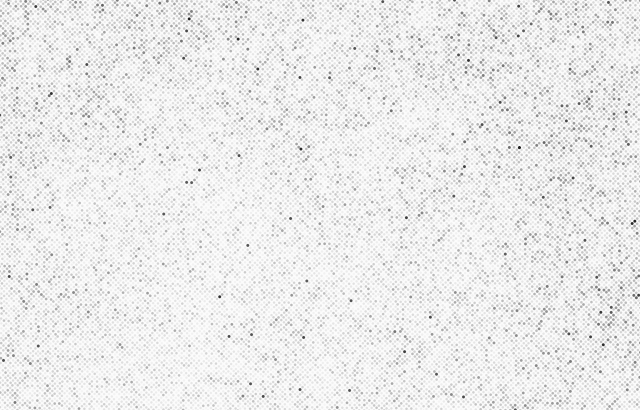
Reproduce this texture procedurally as a Shadertoy shader.

```glsl
const float DOTS_PER_HEIGHT = 117.0;  // halftone cells along the canvas height
const float SCREEN_ANGLE = 0.80;      // radians
const float DOT_RADIUS = 0.35;        // in cells, at half strength
const float DOT_SOFTNESS = 0.20;      // half width of the dot edge, in cells
const float DOT_JITTER = 0.09;
const float INK_MEDIAN = 0.130;
const float INK_SPREAD = 0.50;        // log spread from dot to dot
const float CLUMP_SCALE = 24.0;       // small patches per canvas height
const float CLUMP_AMOUNT = 0.55;
const float CLOUD_SCALE = 4.5;        // wide patches per canvas height
const float CLOUD_AMOUNT = 0.45;
const vec2 PALE_CENTRE = vec2(0.60, 0.26);
const float PALE_FALLOFF = 0.55;
const float SPECK_CHANCE = 0.0025;
const float SPECK_INK = 0.60;
const vec3 PAPER = vec3(0.987);

// Two uniform random values per lattice point
vec2 hash2(vec2 p) {
    uvec2 v = uvec2(ivec2(p) + 4096);
    v = v * 1664525u + 1013904223u;
    v.x += v.y * 1664525u;
    v.y += v.x * 1664525u;
    v ^= v >> 16u;
    v.x += v.y * 1664525u;
    v.y += v.x * 1664525u;
    v ^= v >> 16u;
    return vec2(v & 0xffffu) / 65535.0;
}

float cornerSlope(vec2 corner, vec2 offset) {
    float angle = 6.28318 * hash2(corner).x;
    return dot(vec2(cos(angle), sin(angle)), offset);
}

float gradientNoise(vec2 p) {
    vec2 i = floor(p), f = p - i;
    vec2 w = f * f * f * (f * (f * 6.0 - 15.0) + 10.0);
    vec2 e = vec2(1.0, 0.0);
    float low = mix(cornerSlope(i, f), cornerSlope(i + e, f - e), w.x);
    float high = mix(cornerSlope(i + e.yx, f - e.yx), cornerSlope(i + 1.0, f - 1.0), w.x);
    return mix(low, high, w.y);
}

mat2 rotation(float angle) {
    float c = cos(angle), s = sin(angle);
    return mat2(c, s, -s, c);
}

// Log of the local ink strength: clouds, clumps and one pale region
float tone(vec2 p) {
    float cloud = gradientNoise(p * CLOUD_SCALE + 7.3);
    float clump = gradientNoise(p * CLUMP_SCALE + 31.7);
    float pale = smoothstep(0.0, 1.0, length(p - PALE_CENTRE)) - 0.6;
    return CLOUD_AMOUNT * cloud + CLUMP_AMOUNT * clump + PALE_FALLOFF * pale;
}

// Ink of a single dot, with a bell-shaped spread and rare dark specks
float dotInk(vec2 cell, vec2 centre) {
    vec2 a = hash2(cell + 911.0), b = hash2(cell + 1777.0);
    float bell = 2.0 * (a.x + a.y + b.x - 1.5);
    float speck = step(1.0 - SPECK_CHANCE, b.y);
    return INK_MEDIAN * exp(INK_SPREAD * bell + tone(centre)) + SPECK_INK * speck;
}

void mainImage(out vec4 fragColor, in vec2 fragCoord) {
    vec2 p = fragCoord / iResolution.y;
    mat2 turn = rotation(SCREEN_ANGLE);
    vec2 grid = turn * p * DOTS_PER_HEIGHT;
    vec2 home = floor(grid);
    float edge = max(DOT_SOFTNESS, 0.5 * DOTS_PER_HEIGHT / iResolution.y);

    // Add up the jittered dots of the neighbouring cells
    float ink = 0.0;
    for (int y = -1; y <= 1; y++) {
        for (int x = -1; x <= 1; x++) {
            vec2 cell = home + vec2(x, y);
            vec2 centre = cell + 0.5 + DOT_JITTER * (2.0 * hash2(cell) - 1.0);
            float amount = dotInk(cell, transpose(turn) * centre / DOTS_PER_HEIGHT);
            float radius = DOT_RADIUS * (0.92 + 0.5 * min(amount, 0.5));
            float cover = 1.0 - smoothstep(radius - edge, radius + edge, length(grid - centre));
            ink += amount * cover;
        }
    }

    fragColor = vec4(PAPER * (1.0 - min(ink, 0.88)), 1.0);
}
```
